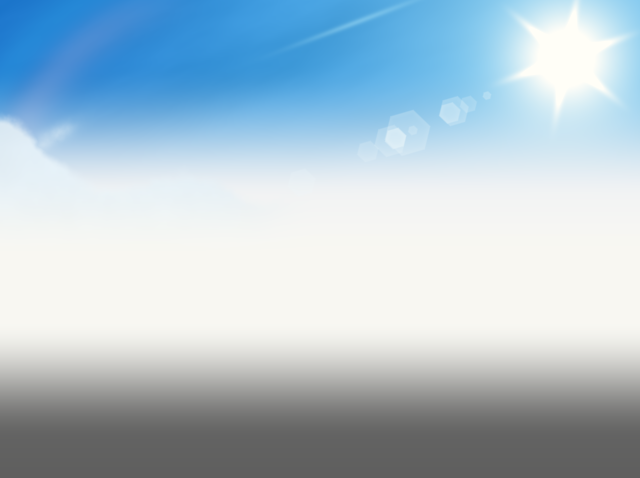
Give the GLSL for this background, as a WebGL 2 fragment shader.

```glsl
#version 300 es
precision highp float;

uniform vec2 u_resolution;
out vec4 fragColor;

#define SUN vec2(1.185, 0.878)
#define FLARE_AXIS vec2(-0.554, -0.260)
#define ARC_CENTER vec2(0.446, 0.563)
#define ARC_RADIUS 0.455
#define SKY_DEEP vec3(0.09, 0.44, 0.78)
#define SKY_BLUE vec3(0.23, 0.60, 0.86)
#define SUN_HAZE vec3(0.62, 0.86, 0.96)
#define CLOUD vec3(0.90, 0.945, 0.97)
#define MIST vec3(0.945, 0.95, 0.955)
#define CREAM vec3(0.972, 0.97, 0.95)
#define GROUND vec3(0.37, 0.37, 0.368)

float hash(vec2 p) {
    vec3 q = fract(vec3(p.xyx) * 0.1031);
    q += dot(q, q.yzx + 33.33);
    return fract((q.x + q.y) * q.z);
}

float noise(vec2 p) {
    vec2 i = floor(p), f = fract(p);
    f = f * f * (3.0 - 2.0 * f);
    return mix(mix(hash(i), hash(i + vec2(1, 0)), f.x),
               mix(hash(i + vec2(0, 1)), hash(i + vec2(1, 1)), f.x), f.y);
}

float fbm(vec2 p) {
    float sum = 0.0, amp = 0.5;
    for (int i = 0; i < 5; i++) {
        sum += amp * noise(p);
        p = mat2(1.6, 1.2, -1.2, 1.6) * p + 7.3;
        amp *= 0.5;
    }
    return sum;
}

float bell(float x, float width) {
    x /= width;
    return exp(-x * x);
}

float hexagon(vec2 p, float r) {
    p = abs(p);
    return max(p.x, dot(p, vec2(0.5, 0.866))) - r;
}

vec3 skyColor(vec2 p) {
    vec3 col = mix(SKY_DEEP, SKY_BLUE, smoothstep(-0.1, 0.75, p.x + 0.5 * (1.0 - p.y)));
    // Thin diagonal veils
    vec2 q = mat2(0.9, -0.4, 0.4, 0.9) * p;
    col += 0.10 * (fbm(q * vec2(3.0, 9.0)) - 0.45);
    // Coloured arc, lavender inside and blue outside
    float d = length(p - ARC_CENTER) - ARC_RADIUS;
    float fade = 1.0 - smoothstep(0.15, 0.46, p.x);
    col = mix(col, vec3(0.46, 0.60, 0.84), 0.5 * fade * bell(d + 0.02, 0.045));
    col = mix(col, vec3(0.15, 0.56, 0.86), 0.6 * fade * bell(d - 0.06, 0.04));
    return mix(col, SUN_HAZE, 0.88 * bell(length(p - SUN), 0.37));
}

float cloudMask(vec2 p) {
    float edge = 0.585 + 0.19 * bell(p.x, 0.13) + 0.06 * bell(p.x - 0.40, 0.10);
    edge += 0.09 * (fbm(p * 13.0) - 0.47);
    float mask = smoothstep(-0.012, 0.03, edge - p.y);
    // Wisp leaning off the tall bank
    vec2 w = mat2(0.85, -0.5, 0.5, 0.85) * (p - vec2(0.115, 0.715));
    float wisp = bell(w.x, 0.05) * bell(w.y, 0.018) * fbm(p * 25.0);
    return max(mask, wisp) * (1.0 - smoothstep(0.45, 0.68, p.x));
}

float flares(vec2 p, float aa) {
    // Position along the axis, radius, strength
    const vec3 discs[10] = vec3[10](
        vec3(0.30, 0.008, 0.30), vec3(0.37, 0.016, 0.22),
        vec3(0.425, 0.028, 0.28), vec3(0.44, 0.020, 0.35),
        vec3(0.58, 0.009, 0.25), vec3(0.60, 0.043, 0.28),
        vec3(0.645, 0.020, 0.50), vec3(0.665, 0.030, 0.25),
        vec3(0.75, 0.020, 0.22), vec3(1.0, 0.026, 0.22));
    float clear = 1.0;
    for (int i = 0; i < 10; i++) {
        vec2 q = mat2(0.97, 0.24, -0.24, 0.97) * (p - SUN - FLARE_AXIS * discs[i].x);
        float d = hexagon(q, discs[i].y);
        float rim = 0.8 + 0.2 * smoothstep(-0.012, 0.0, d);
        clear *= 1.0 - discs[i].z * rim * (1.0 - smoothstep(-aa, aa, d));
    }
    return 1.0 - clear;
}

float sunlight(vec2 v) {
    float d = length(v);
    // Six tapering rays by folding the angle
    float sector = radians(60.0);
    float a = mod(atan(v.y, v.x) - radians(20.0) + 0.5 * sector, sector) - 0.5 * sector;
    float ray = bell(d * sin(a), 0.008) * (1.0 - smoothstep(0.04, 0.19, d));
    return clamp(1.3 * bell(d, 0.115) + 0.6 * ray, 0.0, 1.0);
}

void main() {
    vec2 p = gl_FragCoord.xy / u_resolution.y;
    vec3 col = skyColor(p);

    // Light streak near the top
    vec2 s = mat2(0.936, 0.351, -0.351, 0.936) * (p - vec2(0.75, 0.955));
    s = vec2(dot(p - vec2(0.75, 0.955), vec2(0.936, 0.351)), s.x * 0.0 + dot(p - vec2(0.75, 0.955), vec2(-0.351, 0.936)));
    col = mix(col, SUN_HAZE, 0.5 * bell(s.x, 0.13) * bell(s.y, 0.006));

    // Horizon mist, clouds and pale middle band
    col = mix(col, MIST, 1.0 - smoothstep(0.58, 0.87, p.y));
    float shade = 0.05 * (fbm(p * 9.0 + 4.0) - 0.5);
    col = mix(col, CLOUD + shade, 0.9 * cloudMask(p));
    col = mix(col, CREAM, 1.0 - smoothstep(0.46, 0.64, p.y));

    // Sun and lens discs
    col = mix(col, vec3(1.0, 0.995, 0.97), sunlight(p - SUN));
    col = mix(col, vec3(0.93, 0.97, 0.98), flares(p, 1.0 / u_resolution.y));

    // Soft grey floor
    col = mix(GROUND + 0.2 * p.y, col, smoothstep(0.08, 0.33, p.y));
    fragColor = vec4(clamp(col, 0.0, 1.0), 1.0);
}
```
